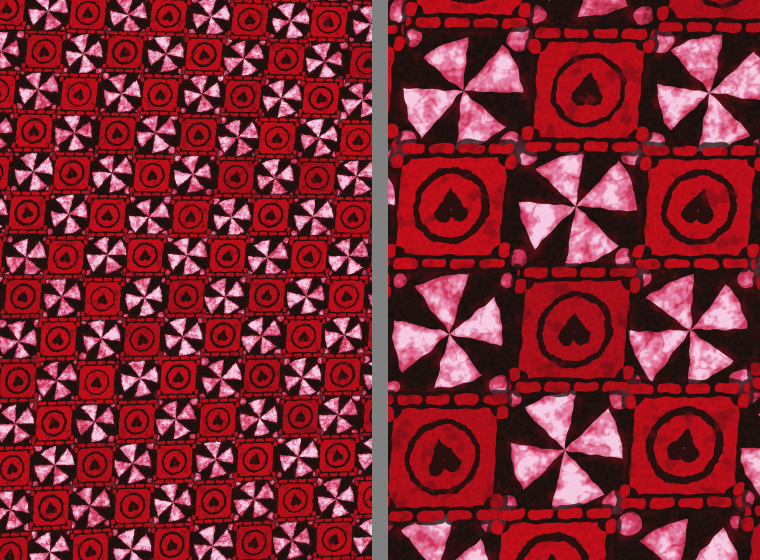
Left, the full canvas; right, a detail of the centre.
A WebGL 1 fragment shader for this pattern:

```glsl
precision highp float;
// Wax-print cloth: a hand-stamped checkerboard of red heart blocks and pink pinwheels.
uniform vec2 u_resolution;

#define ROWS 13.8                       // cells per canvas height
#define ANCHOR vec2(0.3945, 0.543)      // centre of cell (0,0) on the canvas
#define JITTER 0.045                    // stamp misplacement, in cells
#define BLADE_TURN 0.35                 // pinwheel rotation
#define BLADE_HALF 0.47                 // half angle of a blade
#define WEAR 0.022                      // edge roughness
#define BLACK vec3(0.115, 0.065, 0.055)
#define DARK vec3(0.40, 0.06, 0.085)
#define RED vec3(0.745, 0.055, 0.10)
#define ROSE vec3(0.80, 0.22, 0.36)
#define PINK vec3(0.89, 0.47, 0.62)
#define PALE vec3(0.96, 0.79, 0.88)

float hash(vec2 p) {
  return fract(sin(dot(p, vec2(127.1, 311.7))) * 43758.55);
}

vec2 gradient(vec2 cell) {
  float a = 6.2832 * hash(cell);
  return vec2(cos(a), sin(a));
}

float noise(vec2 p) {
  vec2 i = floor(p), f = fract(p);
  vec2 w = f * f * f * (f * (f * 6.0 - 15.0) + 10.0);
  vec2 e = vec2(1.0, 0.0);
  return mix(mix(dot(gradient(i), f), dot(gradient(i + e), f - e), w.x),
             mix(dot(gradient(i + e.yx), f - e.yx), dot(gradient(i + 1.0), f - 1.0), w.x), w.y);
}

float roundBox(vec2 p, vec2 halfSize, float r) {
  vec2 q = abs(p) - halfSize + r;
  return length(max(q, 0.0)) + min(max(q.x, q.y), 0.0) - r;
}

// Heart with its tip upward
float heart(vec2 p) {
  p.x = abs(p.x);
  float lobe = length(p - vec2(0.062, -0.06)) - 0.07;
  float wedge = max(dot(p - vec2(0.0, 0.15), vec2(0.82, 0.57)), -0.02 - p.y);
  return min(lobe, wedge);
}

// Square with notched corners, brick chains above and below, beads at the sides
float redBlock(vec2 p, float seed) {
  vec2 q = abs(p);
  float d = roundBox(p, vec2(0.43, 0.395), 0.05);
  d = max(d, 0.085 - length(q - vec2(0.44, 0.405)));
  float slide = p.x + 0.1 * seed;
  vec2 brick = vec2((fract(slide * 4.2) - 0.5) / 4.2, q.y - 0.468);
  float chain = max(roundBox(brick, vec2(0.103, 0.04), 0.035), q.x - 0.5);
  float bead = roundBox(q - vec2(0.468, 0.36), vec2(0.045, 0.06), 0.04);
  return min(d, min(chain, bead));
}

float blades(vec2 p, float turn, out float index) {
  float a = (atan(p.y, p.x) - turn) / 1.5708;
  index = mod(floor(a + 0.5), 4.0);
  float fold = abs(fract(a + 0.5) - 0.5) * 1.5708;
  float r = length(p);
  float side = r * sin(fold - BLADE_HALF);
  float reach = mix(r, r * cos(fold), 0.4) - 0.455 - 0.03 * sin(index * 2.3 + turn * 20.0);
  return max(side, reach);
}

// Canvas to cloth cells: slight shear, fan and stretch of the weave
vec2 clothCells() {
  vec2 p = (gl_FragCoord.xy - ANCHOR * u_resolution) / u_resolution.y * ROWS;
  float x = p.x - 0.075 * p.y - 0.0028 * p.y * p.y;
  float y = p.y + 0.0067 * p.y * (p.x - 0.97) + 0.0027 * p.y * p.y;
  return vec2(x, y);
}

void main() {
  vec2 p = clothCells();
  float soft = 0.7 * ROWS / u_resolution.y;
  vec2 rough = p + WEAR * vec2(noise(p * 9.0), noise(p * 9.0 + 40.0));
  float red = 1.0, ink = 1.0, pink = 1.0, tone = 0.5, shade = 0.5;

  // Nearest stamped shapes among the neighbouring cells
  for (int j = -1; j <= 1; j++) {
    for (int i = -1; i <= 1; i++) {
      vec2 id = floor(p + 0.5) + vec2(float(i), float(j));
      vec3 rnd = vec3(hash(id), hash(id + 17.3), hash(id + 51.9)) - 0.5;
      vec2 q = rough - id - JITTER * 2.0 * rnd.xy;
      if (mod(id.x + id.y, 2.0) < 0.5) {
        float d = redBlock(q, rnd.z);
        if (d < red) { red = d; shade = rnd.x + 0.5; }
        float lean = 0.55 * rnd.z;
        vec2 h = mat2(cos(lean), sin(lean), -sin(lean), cos(lean)) * q;
        float ring = abs(length(q) - 0.285) - 0.026 - 0.015 * rnd.y;
        ink = min(ink, min(ring, heart(h)));
      } else {
        float index;
        float d = blades(q, BLADE_TURN + 0.3 * rnd.z, index);
        float corner = hash(id + sign(q) * 0.31);
        float dab = length(abs(q) - vec2(0.44, 0.43)) - 0.05 - 0.06 * corner;
        if (min(d, dab) < pink) {
          pink = min(d, dab);
          tone = d < dab ? 0.45 + 0.35 * hash(id + index * 3.7) : 0.12 + 0.3 * corner;
        }
      }
    }
  }

  // Mottled dye and fine wax cracks
  float blotch = noise(p * 5.0) + 0.6 * noise(p * 13.0 + 9.0);
  float grain = noise(p * 27.0);
  float crack = 1.0 - smoothstep(0.0, 0.07, abs(noise(p * vec2(3.1, 4.3) + 0.4 * blotch)));
  tone += 0.75 * blotch + 0.3 * grain - 0.3 * smoothstep(-0.06, 0.0, pink) - 0.2 * crack;
  vec3 petal = mix(ROSE, PINK, smoothstep(0.1, 0.48, tone));
  petal = mix(petal, PALE, smoothstep(0.45, 0.85, tone));
  petal = mix(petal, DARK, 0.6 * smoothstep(0.0, -0.35, tone));
  vec3 cloth = mix(RED, DARK, 0.25 * shade * shade + 0.45 * smoothstep(0.1, 0.55, blotch));
  cloth *= 1.0 + 0.12 * grain;

  // Layers: black ground, bled dye, petals, red blocks, dark ink
  vec3 color = BLACK * (1.0 + 0.35 * grain);
  float bleed = smoothstep(0.09, 0.0, min(red, pink)) * smoothstep(-0.25, 0.5, blotch);
  color = mix(color, DARK, 0.8 * bleed);
  color = mix(color, petal, smoothstep(soft, -soft, pink));
  color = mix(color, BLACK, 0.75 * smoothstep(0.035 + soft, 0.035 - soft, red));
  color = mix(color, cloth, smoothstep(soft, -soft, red));
  float cover = 0.93 - 0.5 * smoothstep(0.25, 0.6, blotch);
  color = mix(color, BLACK, cover * smoothstep(soft, -soft, ink + 0.01 * grain));
  gl_FragColor = vec4(color, 1.0);
}
```
